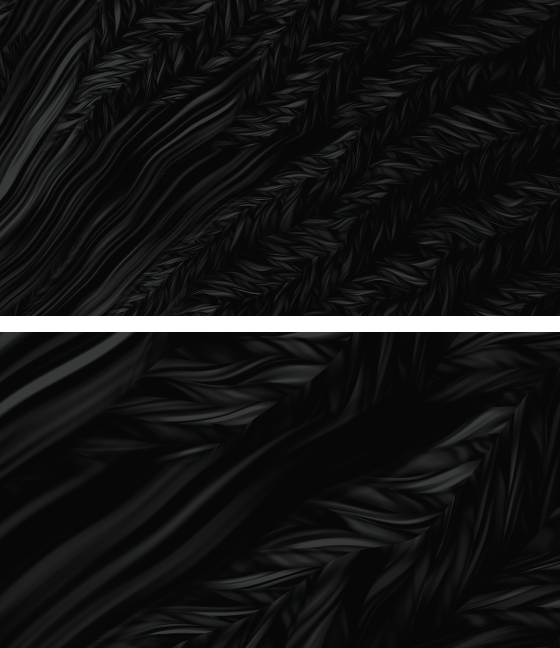
Top: the whole. Bottom: its middle third, enlarged.
A WebGL 2 fragment shader for this texture:

```glsl
#version 300 es
precision highp float;
// Dark plumage: fanned, branching feathers crossed by sweeping bundles of glossy strands.

uniform vec2 u_resolution;
out vec4 fragColor;

const vec3 SHADOW = vec3(0.022, 0.026, 0.024);
const vec3 MIDTONE = vec3(0.108, 0.112, 0.110);
const vec3 SHEEN = vec3(0.215, 0.222, 0.220);
const vec2 FAN_CENTRE = vec2(-1.4, -1.3);
const float FAN_SCALE = 2.6;       // angle to distance across the flow
const float FEATHER_WIDTH = 0.19;
const float BRANCH_RATIO = 0.34;   // width of a side plume in its parent
const float BARB_SLOPE = 1.25;
const float BARB_FREQ = 105.0;
const float STRAND_FREQ = 85.0;
const float BUNDLE_ANGLE = 0.665;
const float BUNDLE_STEP = 0.135;
const float LEFT_LIGHT = 1.3;
const float RIGHT_LIGHT = 0.68;

float hash(vec2 p) {
    vec3 q = fract(p.xyx * vec3(0.1031, 0.1030, 0.0973));
    q += dot(q, q.yzx + 33.33);
    return fract((q.x + q.y) * q.z);
}

float noise(vec2 p) {
    vec2 i = floor(p), f = fract(p);
    f = f * f * (3.0 - 2.0 * f);
    return mix(mix(hash(i), hash(i + vec2(1, 0)), f.x),
               mix(hash(i + vec2(0, 1)), hash(i + vec2(1, 1)), f.x), f.y);
}

float fbm(vec2 p) {
    return 0.55 * noise(p) + 0.3 * noise(p * 2.1 + 7.3) + 0.15 * noise(p * 4.3 + 19.1);
}

// Feathers whose barbs are smaller feathers; flow is (along, across).
float plumage(vec2 flow) {
    float width = FEATHER_WIDTH, seed = 0.0, relief = 1.0;
    for (int level = 0; level < 2; level++) {
        flow.y += width * 0.8 * (fbm(flow * vec2(0.5, 0.6) / width + seed) - 0.5);
        float cell = floor(flow.y / width);
        float s = flow.y / width - cell - 0.5;
        float side = step(0.0, s);
        seed = 53.0 * hash(vec2(cell + 31.0, side + seed));
        // A lit flank, a crease beside the spine and a gap between neighbours
        relief *= 1.0 + 0.22 * clamp(s * 12.0, -1.0, 1.0);
        relief *= 1.0 - 0.55 * exp(-pow((s + 0.07) / 0.06, 2.0));
        relief *= mix(0.5, 1.0, smoothstep(0.5, 0.3, abs(s)));
        float reach = abs(s) * width;
        flow = vec2(reach, flow.x + reach * BARB_SLOPE + seed * 0.01);
        width *= BRANCH_RATIO;
    }
    flow.y += 0.012 * (noise(flow * 40.0 + seed) - 0.5);
    float coarse = noise(vec2(flow.x * 14.0, flow.y * BARB_FREQ * 0.5) + seed);
    float fine = noise(vec2(flow.x * 32.0, flow.y * BARB_FREQ * 1.3) + seed);
    return smoothstep(0.18, 0.9, 0.5 * coarse + 0.5 * fine) * relief;
}

// Long hairs following the flow, with a few broad glossy ones.
float strands(vec2 flow) {
    float hair = noise(vec2(flow.x * 2.2, flow.y * STRAND_FREQ));
    float fine = noise(vec2(flow.x * 6.0 + 9.0, flow.y * STRAND_FREQ * 2.0));
    float gloss = noise(vec2(flow.x * 1.3 + 4.0, flow.y * STRAND_FREQ * 0.55));
    float tone = 0.85 * smoothstep(0.25, 0.95, 0.55 * hair + 0.45 * fine);
    return tone + 0.5 * smoothstep(0.68, 0.92, gloss) * (0.6 + 0.4 * fine);
}

// Coverage of the strand bundles, narrowing outward from the fan centre.
float bundles(float angle, float radius) {
    float cover = 0.0;
    for (int i = 0; i < 3; i++) {
        float k = float(i);
        float bend = 0.035 * sin(radius * 3.2 + k * 2.0);
        float taper = mix(0.058, 0.014, smoothstep(2.1, 3.2, radius));
        float off = (angle - BUNDLE_ANGLE - BUNDLE_STEP * k - bend) / taper;
        cover = max(cover, exp(-off * off) * smoothstep(3.4, 2.8, radius));
    }
    return cover;
}

vec3 shade(vec2 p) {
    vec2 ray = p - FAN_CENTRE;
    float radius = length(ray);
    float angle = atan(ray.y, ray.x);
    angle += 0.035 * (fbm(p * 2.3 + 3.0) - 0.5);
    vec2 flow = vec2(radius, angle * FAN_SCALE);

    // Plumage with lengthwise hairs, densest on the left
    float hair = strands(flow + vec2(0.0, 0.03 * sin(radius * 4.0)));
    float left = smoothstep(1.1, 0.1, p.x);
    float stray = smoothstep(0.48, 0.7, fbm(vec2(radius * 1.8, flow.y * 9.0)));
    float cover = bundles(angle, radius);
    cover = smoothstep(0.2, 0.65, cover + stray * (0.15 + 0.35 * left));
    float tone = mix(plumage(flow), hair, cover);

    // Broad light and uneven patches
    float light = mix(LEFT_LIGHT, RIGHT_LIGHT, smoothstep(0.35, 1.5, p.x));
    light *= 0.7 + 0.6 * fbm(flow * vec2(2.0, 6.0) + 11.0);
    tone = pow(max(tone, 0.0), 1.3) * light;
    vec3 color = mix(SHADOW, MIDTONE, smoothstep(0.0, 0.6, tone));
    return mix(color, SHEEN, smoothstep(0.5, 1.15, tone));
}

void main() {
    // Four samples smooth the finest barbs
    vec3 sum = vec3(0.0);
    for (int i = 0; i < 4; i++) {
        vec2 jitter = vec2(i % 2, i / 2) * 0.5 - 0.25;
        sum += shade((gl_FragCoord.xy + jitter) / u_resolution.y);
    }
    fragColor = vec4(sum * 0.25, 1.0);
}
```
